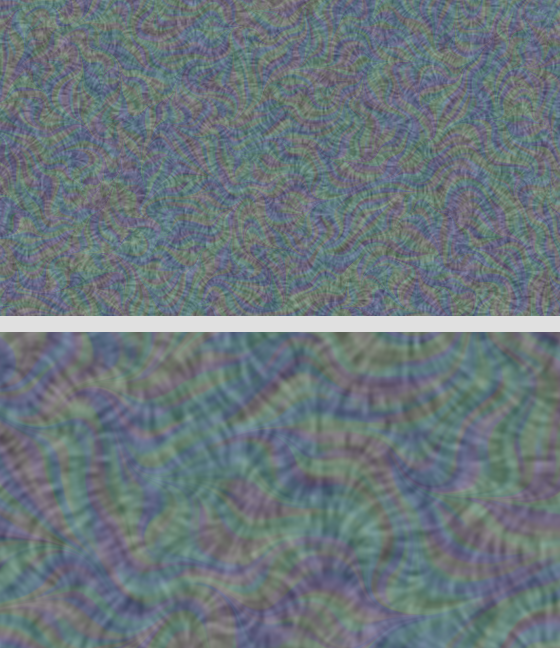
Top, the full canvas; bottom, a detail of the centre.
Reproduce this texture procedurally as a WebGL 1 fragment shader.

```glsl
precision highp float;
// Muted iridescent strands combed along a swirling flow field, with fine cross hatching.
uniform vec2 u_resolution;

vec3 hash3(vec2 cell) {
  vec3 q = fract(vec3(cell.xyx) * vec3(0.1031, 0.1030, 0.0973));
  q += dot(q, q.yxz + 33.33);
  return fract((q.xxy + q.yzz) * q.zyx);
}

// Three independent value noises, centred on zero
vec3 noise3(vec2 p) {
  vec2 i = floor(p);
  vec2 f = fract(p);
  f = f * f * (3.0 - 2.0 * f);
  vec3 low = mix(hash3(i), hash3(i + vec2(1.0, 0.0)), f.x);
  vec3 high = mix(hash3(i + vec2(0.0, 1.0)), hash3(i + 1.0), f.x);
  return mix(low, high, f.y) - 0.5;
}

// Mostly level flow that bends into swirls and upright runs
vec2 flowDirection(vec2 p) {
  float broad = noise3(p * 7.0 + 17.0).x;
  float local = noise3(p * 17.0 + 51.0).y;
  float angle = 0.1 + 4.4 * broad + 3.2 * local;
  return vec2(cos(angle), sin(angle));
}

// Sums colour noise (xy) and fine line noise (z) down one side of a streamline
vec3 combStrand(vec2 p, float side) {
  vec3 sum = vec3(0.0);
  for (int i = 0; i < 11; i++) {
    p += side * 0.0042 * flowDirection(p);
    float weight = 1.0 - float(i) / 14.0;
    vec3 fine = noise3(p * 145.0 + 30.0);
    sum.xy += weight * (noise3(p * 88.0 + 90.0).xy + 0.5 * fine.xy);
    sum.z += weight * fine.z;
  }
  return sum;
}

// Short fine strokes lying across the strands
float crossHatch(vec2 p) {
  vec2 flow = flowDirection(p);
  vec2 across = vec2(-flow.y, flow.x);
  float sum = 0.0;
  for (int i = -2; i <= 2; i++) {
    sum += noise3((p + across * float(i) * 0.0032) * 165.0 + 70.0).x;
  }
  return sum / 5.0;
}

void main() {
  vec2 p = gl_FragCoord.xy / u_resolution.y;
  vec3 strand = (combStrand(p, 1.0) + combStrand(p, -1.0)) / 14.0;

  // Opponent tints, evened in strength: green against violet, warm against cool
  vec2 tint = strand.xy * 13.0;
  tint *= 1.4 / sqrt(0.7 + dot(tint, tint));
  vec3 color = vec3(0.407, 0.453, 0.482);
  color += tint.x * vec3(0.0, 0.05, -0.02);
  color += tint.y * vec3(0.038, 0.0, -0.03);

  // Fine lines along the flow and hatching across it
  color += 0.28 * strand.z + 0.24 * crossHatch(p);

  gl_FragColor = vec4(clamp(color, 0.0, 1.0), 1.0);
}
```
